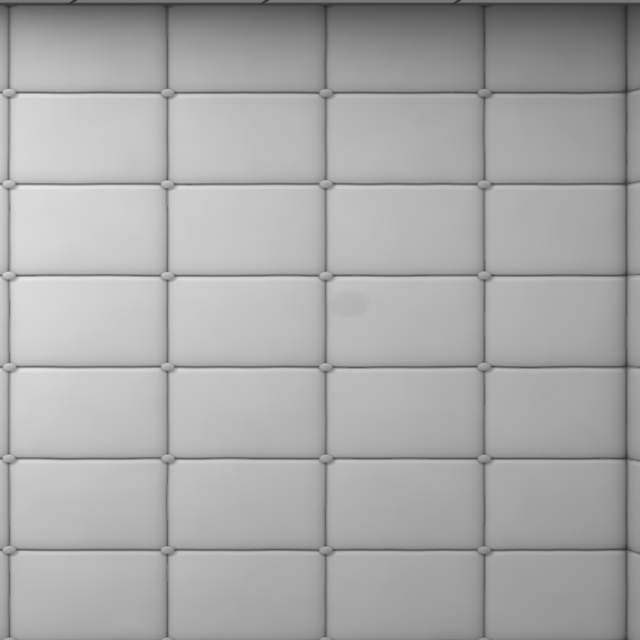
A WebGL 2 fragment shader for this texture:

```glsl
#version 300 es
precision highp float;
// Padded wall of upholstered panels, four columns by seven rows, with buttons
// at the seam crossings. Edge distances shade each cushion; broad gradients
// light the wall, and a ceiling strip and a side wall close it off.

uniform vec2 u_resolution;
out vec4 fragColor;

const vec2 PITCH = vec2(0.2475, 0.1429);      // panel size
const vec2 ORIGIN = vec2(0.0145, -0.0023);    // first seam crossing
const float CORNER_X = 0.979;                 // start of the side wall
const float CEILING_Y = 0.9935;               // lower edge of the ceiling
const float CORNER_RADIUS = 0.013;
const float SEAM_HALF_WIDTH = 0.0015;
const vec2 BUTTON_RADIUS = vec2(0.0115, 0.0068);
const vec2 LIGHT_ACROSS = vec2(0.845, 0.655); // wall grey, left to right
const float LOWER_FALLOFF = 0.15;
const float SEAM_GREY = 0.40;
const float CEILING_GREY = 0.47;
const float GROOVE_GREY = 0.22;
const float MOTTLE = 0.016;
const vec2 SMUDGE_CENTER = vec2(0.545, 0.524);
const vec2 SMUDGE_RADIUS = vec2(0.036, 0.024);

vec2 hashGradient(vec2 cell) {
    vec2 q = vec2(dot(cell, vec2(127.1, 311.7)), dot(cell, vec2(269.5, 183.3)));
    return 2.0 * fract(sin(q) * 43758.5) - 1.0;
}

float gradientNoise(vec2 p) {
    vec2 i = floor(p), f = fract(p);
    vec2 w = f * f * f * (f * (6.0 * f - 15.0) + 10.0);
    vec2 e = vec2(0.0, 1.0);
    float low = mix(dot(hashGradient(i), f),
                    dot(hashGradient(i + e.yx), f - e.yx), w.x);
    float high = mix(dot(hashGradient(i + e.xy), f - e.xy),
                     dot(hashGradient(i + e.yy), f - e.yy), w.x);
    return mix(low, high, w.y);
}

float roundedBox(vec2 p, vec2 halfSize, float radius) {
    vec2 q = abs(p) - halfSize + radius;
    return length(max(q, 0.0)) + min(max(q.x, q.y), 0.0) - radius;
}

// Broad light: bright upper left, dim below, dark under the ceiling
float wallLight(vec2 p) {
    float grey = mix(LIGHT_ACROSS.x, LIGHT_ACROSS.y, p.x);
    float below = max(0.0, 1.0 - p.y / 0.6);
    grey -= LOWER_FALLOFF * pow(below, 1.3) * (1.0 - 0.45 * p.x);
    float reach = mix(0.055, 0.10, p.x);
    return grey * (1.0 - 0.6 * exp(-max(CEILING_Y - p.y, 0.0) / reach));
}

// Shading of one cushion from the distances to its four seams
float cushion(vec2 p, float px) {
    vec2 cell = floor((p - ORIGIN) / PITCH);
    vec2 lo = ORIGIN + cell * PITCH;
    vec2 hi = lo + PITCH;
    bool sideWall = p.x > CORNER_X;
    if (sideWall) {
        lo.x = CORNER_X;
        hi.x = CORNER_X + PITCH.x;
    } else {
        hi.x = min(hi.x, CORNER_X);
    }
    vec2 fromLo = p - lo, fromHi = hi - p;
    vec2 local = fromLo / (hi - lo) - 0.5;

    float shade = 1.0 + 0.035 * (local.y - local.x);
    shade -= 0.24 * exp(-fromHi.x / 0.008) + 0.15 * exp(-fromLo.x / 0.004);
    shade -= 0.18 * exp(-fromLo.y / 0.008);
    shade += 0.06 * exp(-pow((fromHi.y - 0.005) / 0.003, 2.0));

    // Gaps open up where the rounded corners meet
    float edge = roundedBox(p - 0.5 * (lo + hi), 0.5 * (hi - lo), CORNER_RADIUS);
    shade -= 0.17 * smoothstep(-0.005, 0.004, edge);

    // Thin seam, crisp across rows and softer between columns
    float rowSeam = min(fromLo.y, fromHi.y);
    float columnSeam = min(fromLo.x, fromHi.x);
    float soft = max(px, 0.0012);
    float line = 1.0 - smoothstep(SEAM_HALF_WIDTH - soft, SEAM_HALF_WIDTH + soft, rowSeam);
    float softLine = 1.0 - smoothstep(0.0, 0.004, columnSeam);
    shade = mix(shade, SEAM_GREY, line * (sideWall ? 0.25 : 0.65));
    return shade * (1.0 - 0.12 * softLine);
}

void main() {
    vec2 uv = gl_FragCoord.xy / u_resolution;
    float px = 1.0 / min(u_resolution.x, u_resolution.y);

    // Slightly uneven seams; rows spread on the receding side wall
    vec2 p = uv + 0.0016 * vec2(gradientNoise(uv * 17.0), gradientNoise(uv * 15.0 + 40.0));
    p.y = 0.5 + (p.y - 0.5) / (1.0 + 0.8 * max(p.x - CORNER_X, 0.0));

    float light = wallLight(uv);
    float mottle = gradientNoise(uv * vec2(9.0, 13.0)) + 0.5 * gradientNoise(uv * 31.0);
    float grey = light * cushion(p, px) + MOTTLE * mottle;
    grey *= 1.0 - 0.10 * exp(-abs(uv.x - CORNER_X) / 0.014);
    grey -= 0.035 * (1.0 - smoothstep(0.6, 1.1, length((uv - SMUDGE_CENTER) / SMUDGE_RADIUS)));

    // Buttons, lit from the upper left, above a small contact shadow
    vec2 b = (p - ORIGIN - PITCH * round((p - ORIGIN) / PITCH)) / BUTTON_RADIUS;
    float onWall = step(p.x, CORNER_X - 0.02);
    float shadow = 1.0 - smoothstep(0.6, 1.5, length(b - vec2(0.15, -0.35)));
    grey *= 1.0 - 0.30 * shadow * onWall;
    float aa = px / BUTTON_RADIUS.y;
    float button = 1.0 - smoothstep(0.9 - aa, 0.9 + aa, length(b));
    float buttonGrey = light * (0.88 + 0.17 * dot(b, vec2(-0.5, 0.85)));
    grey = mix(grey, buttonGrey, button * onWall);

    // Ceiling strip with slanted joints and a dark groove beneath
    float joint = abs(fract((uv.x - 0.118 - 1.5 * (uv.y - 1.0)) / 0.3) - 0.5 - 0.5 * sign(fract((uv.x - 0.118 - 1.5 * (uv.y - 1.0)) / 0.3) - 0.5)) * 0.3;
    float ceiling = mix(GROOVE_GREY, CEILING_GREY, smoothstep(0.002, 0.005, joint));
    grey = mix(grey, ceiling, smoothstep(CEILING_Y - px, CEILING_Y + px, uv.y));
    float groove = 1.0 - smoothstep(0.001, 0.004, abs(uv.y - CEILING_Y));
    grey = mix(grey, GROOVE_GREY, 0.8 * groove);

    fragColor = vec4(vec3(clamp(grey, 0.0, 1.0)), 1.0);
}
```
